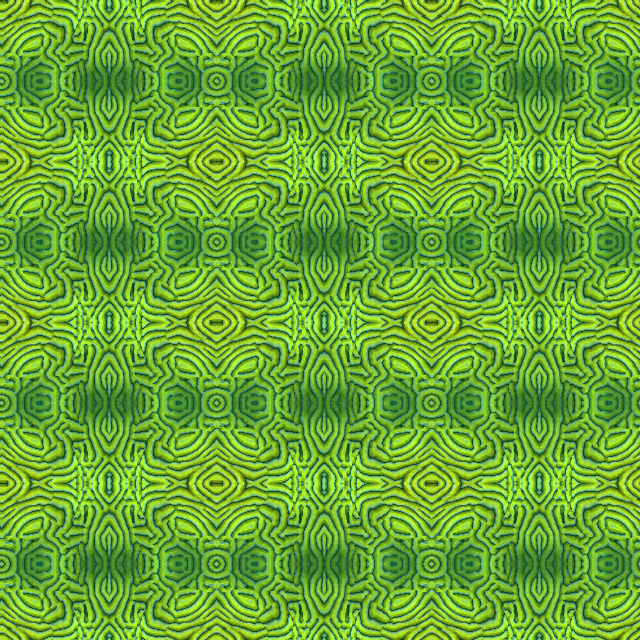
Reproduce this pattern procedurally as a WebGL 1 fragment shader.

```glsl
precision highp float;
// Mirrored labyrinth of green ridges: the plane is folded into a small cell,
// where overlapping wave kernels follow the contours of a guide height (broken
// hexagonal rings, wavy columns, a corner eye). The phase colours each ridge.

uniform vec2 u_resolution;

const float TAU = 6.2831853;
const float RIDGE = 0.012;                // ridge spacing, canvas units
const vec2 HALF_TILE = vec2(0.168, 0.1257);
const vec2 TILE_OFFSET = vec2(0.0026, 0.0013);
const float KERNEL = 1.5;                 // kernel radius, in ridges
const vec2 RING_CENTRE = vec2(5.1, 10.475);

const vec3 YELLOW = vec3(0.63, 0.89, 0.17);
const vec3 OLIVE  = vec3(0.47, 0.68, 0.10);
const vec3 GREEN  = vec3(0.29, 0.50, 0.12);
const vec3 DARK   = vec3(0.06, 0.30, 0.15);
const vec3 TEAL   = vec3(0.34, 0.63, 0.47);
const vec3 PALE   = vec3(0.55, 0.84, 0.45);

vec2 hash22(vec2 p) {
  vec3 h = fract(vec3(p.xyx) * vec3(0.1031, 0.1030, 0.0973));
  h += dot(h, h.yzx + 33.33);
  return fract((h.xx + h.yz) * h.zy);
}

float valueNoise(vec2 p) {
  vec2 i = floor(p);
  vec2 f = fract(p);
  f = f * f * (3.0 - 2.0 * f);
  float low = mix(hash22(i).x, hash22(i + vec2(1.0, 0.0)).x, f.x);
  float high = mix(hash22(i + vec2(0.0, 1.0)).x, hash22(i + 1.0).x, f.x);
  return mix(low, high, f.y);
}

// Reflects p so that it runs from 0 to size and back again.
vec2 mirrorFold(vec2 p, vec2 size) {
  return size - abs(mod(p, 2.0 * size) - size);
}

float hexDistance(vec2 p) {
  p = abs(p);
  return mix(length(p), max(p.x, dot(p, vec2(0.5, 0.866))), 0.7);
}

// Height whose contours the ridges follow, one ridge per unit.
float guideHeight(vec2 p) {
  vec2 r = p - RING_CENTRE;
  float reach = length(r * vec2(r.x < 0.0 ? 0.75 : 1.5, 1.0));
  float column = smoothstep(9.6, 11.6, p.x);
  float core = smoothstep(12.6, 13.6, p.x);
  float chaos = smoothstep(2.6, 5.5, reach) * (1.0 - column) + 0.3 * core;
  float upright = p.x - 5.5 + 0.6 * sin(0.9 * p.y + 1.2);
  float height = mix(hexDistance(r), upright, column);
  height += chaos * 7.0 * (valueNoise(p * 0.27 + 7.0) - 0.5);
  float eye = 1.0 - smoothstep(1.6, 2.4, length(p * vec2(0.75, 1.0)));
  return mix(height, length(p * vec2(0.65, 1.0)), eye);
}

// Sum of windowed waves around q, as a complex number.
vec2 ridgeWave(vec2 q) {
  const float STEP = 0.15;
  vec2 cell = floor(q / KERNEL);
  vec2 sum = vec2(0.0);
  float total = 0.001;
  for (int j = -1; j <= 1; j++) {
    for (int i = -1; i <= 1; i++) {
      for (int k = 0; k < 2; k++) {
        vec2 id = cell + vec2(float(i), float(j));
        vec2 centre = (id + hash22(id + 40.0 + 31.0 * float(k))) * KERNEL;
        vec2 d = (q - centre) / KERNEL;
        float weight = max(0.0, 1.0 - dot(d, d));
        if (weight > 0.0) {
          weight *= weight;
          float h = guideHeight(centre);
          vec2 slope = vec2(guideHeight(centre + vec2(STEP, 0.0)) - h,
                            guideHeight(centre + vec2(0.0, STEP)) - h);
          slope /= length(slope) + 0.0001;
          float phase = TAU * (h + dot(q - centre, slope));
          sum += weight * vec2(cos(phase), sin(phase));
          total += weight;
        }
      }
    }
  }
  return sum / total;
}

// Colours once around the cycle: crest, shaded flank, groove, lit flank.
vec3 ridgeColour(float t) {
  vec3 c = mix(YELLOW, OLIVE, smoothstep(0.12, 0.26, t));
  c = mix(c, GREEN, smoothstep(0.33, 0.44, t));
  c = mix(c, DARK, smoothstep(0.47, 0.55, t));
  c = mix(c, TEAL, smoothstep(0.59, 0.66, t));
  c = mix(c, PALE, smoothstep(0.70, 0.79, t));
  return mix(c, YELLOW, smoothstep(0.83, 0.95, t));
}

float softSpot(vec2 p, vec2 centre, vec2 radius) {
  vec2 d = (p - centre) / radius;
  return exp(-dot(d, d));
}

void main() {
  vec2 uv = gl_FragCoord.xy / u_resolution.y;
  vec2 q = mirrorFold(vec2(uv.x, 1.0 - uv.y) - TILE_OFFSET, HALF_TILE) / RIDGE;

  // Gentle waviness keeps straight runs from looking ruled.
  vec2 bend = vec2(valueNoise(q * 0.45), valueNoise(q * 0.45 + 19.0)) - 0.5;
  vec2 wave = ridgeWave(q + 0.8 * bend);
  float cycle = atan(wave.y, wave.x + 0.00001) / TAU + 0.5;
  vec3 colour = mix(GREEN, ridgeColour(cycle), smoothstep(0.0, 0.2, length(wave)));

  // Deep shade at the rings and columns, warmth along the bright rows.
  float shade = softSpot(q, vec2(3.9, 10.4), vec2(2.4, 2.6));
  shade += 0.9 * softSpot(q, vec2(12.3, 10.4), vec2(2.6, 2.6));
  shade += 0.25 * softSpot(q, vec2(7.0, 10.4), vec2(9.0, 3.5));
  colour = mix(colour, DARK, 0.62 * min(shade, 1.0));
  float warmth = softSpot(q, vec2(1.5, 0.0), vec2(6.0, 5.0));
  colour += warmth * vec3(0.08, 0.01, -0.04);
  colour *= 0.88 + 0.3 * valueNoise(q * 0.4 + 3.0);
  colour += 0.1 * (valueNoise(q * 4.0) - 0.5);
  gl_FragColor = vec4(clamp(colour, 0.0, 1.0), 1.0);
}
```
